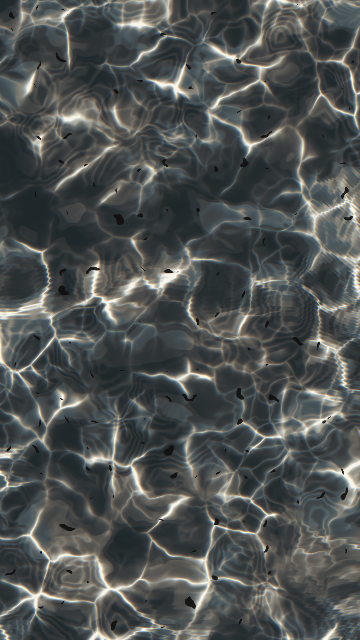
Give the GLSL for this texture, as a WebGL 2 fragment shader.

```glsl
#version 300 es
precision highp float;

uniform vec2 u_resolution;
out vec4 outColor;

// Sizes are in canvas widths, frequencies in repeats per canvas width.
const float NET_SCALE = 7.2;
const float FINE_NET_SCALE = 13.0;
const float LINE_WIDTH = 0.040;
const float GLOW_WIDTH = 0.14;
const float BAND_COUNT = 5.0;
const float RIPPLE_FREQ = 430.0;
const float RIPPLE_SHIFT = 0.0035;
const float SPECK_SCALE = 14.0;
const float SPECK_SHARE = 0.36;
const vec2 DISPERSION = vec2(0.0012, 0.0008);

const vec3 DEEP = vec3(0.110, 0.148, 0.158);
const vec3 SLATE = vec3(0.225, 0.238, 0.245);
const vec3 STONE = vec3(0.410, 0.395, 0.365);
const vec3 PALE = vec3(0.720, 0.720, 0.675);
const vec3 GLINT = vec3(0.97, 0.96, 0.92);
const vec3 BLUE_TINT = vec3(0.87, 1.02, 1.12);
const vec3 SPECK_COLOR = vec3(0.065, 0.055, 0.055);

float hash(vec2 p) {
    return fract(sin(dot(p, vec2(127.1, 311.7))) * 43758.5453);
}

vec2 hash2(vec2 p) {
    return vec2(hash(p), hash(p + 57.3));
}

float noise(vec2 p) {
    vec2 i = floor(p), f = fract(p);
    f = f * f * f * (f * (f * 6.0 - 15.0) + 10.0);
    vec2 e = vec2(1.0, 0.0);
    return mix(mix(hash(i), hash(i + e), f.x),
               mix(hash(i + e.yx), hash(i + e.xx), f.x), f.y);
}

float fbm(vec2 p) {
    float sum = 0.0, amp = 0.57;
    for (int i = 0; i < 3; i++) {
        sum += amp * noise(p);
        p = mat2(1.6, 1.2, -1.2, 1.6) * p + 7.7;
        amp *= 0.5;
    }
    return sum;
}

vec2 wobble(vec2 p) {
    return vec2(noise(p), noise(p + 31.7)) - 0.5;
}

// Distance to the nearest border between scattered cells
float cellBorder(vec2 p) {
    vec2 base = floor(p), nearest = vec2(0.0);
    float best = 8.0, border = 8.0;
    for (int k = 0; k < 9; k++) {
        vec2 c = base + vec2(k % 3, k / 3) - 1.0;
        vec2 r = c + hash2(c) - p;
        if (dot(r, r) < best) { best = dot(r, r); nearest = r; }
    }
    for (int k = 0; k < 25; k++) {
        vec2 c = base + vec2(k % 5, k / 5) - 2.0;
        vec2 r = c + hash2(c) - p, across = r - nearest;
        if (dot(across, across) > 1e-5)
            border = min(border, dot(0.5 * (r + nearest), normalize(across)));
    }
    return border;
}

// Refraction by swell, chop and patches of close ripples
vec2 bend(vec2 p) {
    vec2 q = p + 0.050 * wobble(p * 5.0) + 0.032 * wobble(p * 13.0)
               + 0.013 * wobble(p * 34.0);
    float patchMask = smoothstep(0.58, 0.80, noise(p * 4.2 + 11.0));
    float phase = p.y + 0.4 * p.x * (noise(p * 1.5 + 3.0) - 0.3) + 0.08 * noise(p * 5.0);
    return q + RIPPLE_SHIFT * patchMask * sin(phase * RIPPLE_FREQ) * vec2(0.6, 1.0);
}

float lightAt(vec2 p) {
    vec2 q = bend(p);
    float border = cellBorder(q * NET_SCALE);
    float fine = cellBorder(q * FINE_NET_SCALE + 19.0);
    float power = smoothstep(0.25, 0.85, fbm(p * 11.0 + 5.0));
    float width = LINE_WIDTH * mix(0.5, 1.7, noise(p * 16.0 + 47.0));

    // Broken main net, with a soft halo, and a weaker finer net
    float light = 0.01 + (0.04 + 0.80 * power) * exp(-border / width);
    light += (0.03 + 0.24 * power) * exp(-border / GLOW_WIDTH);
    light += 0.34 * smoothstep(0.38, 0.75, noise(p * 8.0 + 41.0)) * exp(-fine / 0.06);

    // Hazy sheets with creases, and overlapping folds with crisp rims
    float sheet = smoothstep(0.36, 0.66, fbm(q * 5.0 + 23.0));
    float crease = 1.0 - abs(2.0 * fbm(q * vec2(15.0, 20.0)) - 1.0);
    light += sheet * (0.10 + 0.24 * pow(crease, 5.0));
    float fold = fbm(q * vec2(8.0, 11.0) + 53.0);
    light += 0.11 * smoothstep(0.47, 0.53, fold) + 0.14 * smoothstep(0.60, 0.64, fold);

    // Wavy contour bands that follow the cells
    float relief = noise(q * 9.0 + 61.0) + 0.9 * border;
    float band = pow(0.5 + 0.5 * sin(6.2832 * BAND_COUNT * relief), 2.0);
    return light + 0.15 * band * smoothstep(0.28, 0.62, noise(p * 6.0 + 71.0));
}

vec3 ramp(float v) {
    vec3 c = mix(DEEP, SLATE, clamp(v / 0.24, 0.0, 1.0));
    c = mix(c, STONE, clamp((v - 0.24) / 0.26, 0.0, 1.0));
    c = mix(c, PALE, clamp((v - 0.50) / 0.35, 0.0, 1.0));
    return mix(c, GLINT, clamp((v - 0.85) / 0.30, 0.0, 1.0));
}

// Dark elongated debris, one chance per grid cell
float specks(vec2 p) {
    vec2 g = (p + 0.020 * wobble(p * 48.0)) * SPECK_SCALE;
    vec2 id = floor(g), r = fract(g) - 0.5 - 0.4 * (hash2(id) - 0.5);
    float a = 3.1416 * hash(id + 4.0), size = mix(0.06, 0.24, pow(hash(id + 9.0), 2.0));
    r = mat2(cos(a), -sin(a), sin(a), cos(a)) * r;
    float d = length(r * vec2(1.0, mix(1.5, 3.4, hash(id + 13.0)))) - size;
    return step(hash(id + 21.0), SPECK_SHARE) * (1.0 - smoothstep(-0.03, 0.03, d));
}

void main() {
    vec2 p = gl_FragCoord.xy / u_resolution.x;

    // Each channel bends by a slightly different amount
    vec3 color = vec3(ramp(lightAt(p - DISPERSION)).r,
                      ramp(lightAt(p)).g,
                      ramp(lightAt(p + DISPERSION)).b);

    // Cool some of the middle tones
    float midtone = smoothstep(0.24, 0.31, color.g) * (1.0 - smoothstep(0.37, 0.48, color.g));
    float cool = 1.0 - smoothstep(0.46, 0.62, fbm(p * 5.0 + 83.0));
    color *= mix(vec3(1.0), BLUE_TINT, midtone * cool);
    color = mix(color, SPECK_COLOR, 0.9 * specks(p));
    outColor = vec4(color, 1.0);
}
```
